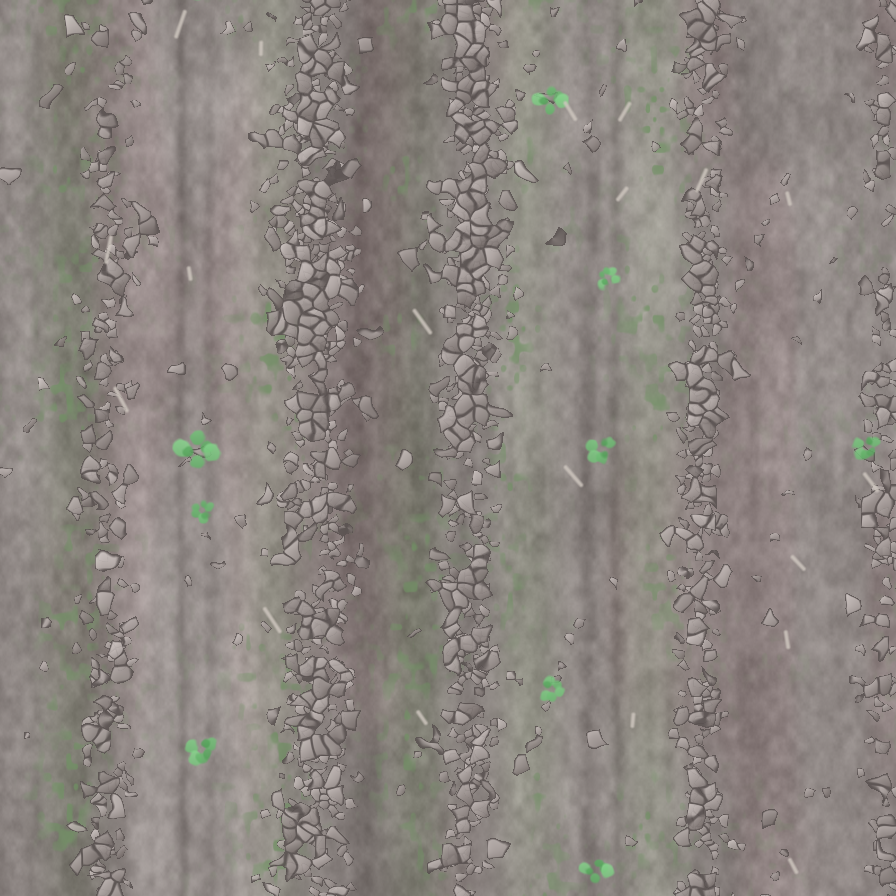
Write a WebGL 2 fragment shader that draws this texture.

```glsl
#version 300 es
precision highp float;
// Bare field seen from above: vertical furrows of dry soil, lines of broken clods,
// rows of seedlings, faint weeds and stray straw. Furrows are soft bands over value
// noise; clods are Voronoi cells; seedlings and straw are hashed per grid cell.
uniform vec2 u_resolution;
out vec4 fragColor;

const vec3 SOIL = vec3(0.575, 0.545, 0.535);
const vec3 OLIVE = vec3(0.515, 0.525, 0.465);
const vec3 ROSE = vec3(0.585, 0.525, 0.525);
const vec3 CLOD = vec3(0.635, 0.600, 0.590);
const vec3 GAP = vec3(0.350, 0.320, 0.315);
const vec3 WEED = vec3(0.440, 0.570, 0.390);
const vec3 LEAF = vec3(0.420, 0.720, 0.440);
const vec3 STRAW = vec3(0.800, 0.770, 0.740);
const float GRAIN = 0.16;         // contrast of the fine soil grain
const float CLOD_SCALE = 62.0;    // clods across the canvas
const float PLANT_STEP = 0.066;   // spacing along a seedling row
const float STRAW_CELLS = 12.0;
const float SOFT = 0.0018;        // edge softness

// Furrow bands: centre, half width, change of brightness
const vec3 BANDS[12] = vec3[](
  vec3(0.09, 0.030, -0.05), vec3(0.17, 0.025, 0.04), vec3(0.205, 0.006, -0.08),
  vec3(0.236, 0.007, -0.05), vec3(0.29, 0.045, 0.06), vec3(0.405, 0.022, -0.08),
  vec3(0.46, 0.050, -0.05), vec3(0.58, 0.030, 0.05), vec3(0.66, 0.010, -0.07),
  vec3(0.69, 0.007, -0.06), vec3(0.735, 0.035, 0.04), vec3(0.83, 0.028, -0.05));
// Clod lines: centre, half width, density
const vec3 CLOD_ROWS[5] = vec3[](
  vec3(0.36, 0.036, 1.0), vec3(0.53, 0.026, 1.0), vec3(0.793, 0.020, 0.75),
  vec3(0.122, 0.022, 0.45), vec3(0.99, 0.022, 0.40));
// Seedling rows: centre, plant size, share of places filled
const vec3 PLANT_ROWS[4] = vec3[](
  vec3(0.225, 0.021, 0.52), vec3(0.615, 0.017, 0.30),
  vec3(0.670, 0.017, 0.22), vec3(0.965, 0.016, 0.12));
const float WEED_ROWS[5] = float[](0.08, 0.31, 0.465, 0.59, 0.73);

float hash(vec2 p) { return fract(sin(dot(p, vec2(127.1, 311.7))) * 43758.5453); }
vec2 hash2(vec2 p) { return vec2(hash(p), hash(p + 19.7)); }

float noise(vec2 p) {
  vec2 i = floor(p), f = fract(p);
  f = f * f * (3.0 - 2.0 * f);
  return mix(mix(hash(i), hash(i + vec2(1, 0)), f.x),
             mix(hash(i + vec2(0, 1)), hash(i + 1.0), f.x), f.y);
}

float fbm(vec2 p) {
  float sum = 0.0, amp = 0.5;
  for (int i = 0; i < 4; i++) { sum += amp * noise(p); p = p * 2.03 + 7.1; amp *= 0.5; }
  return sum / 0.9375;
}

float bell(float x, float width) { return exp(-x * x / (width * width)); }
float cover(float d) { float e = max(SOFT, 1.0 / u_resolution.y); return 1.0 - smoothstep(-e, e, d); }

float clodDensity(vec2 p) {
  float sum = 0.0;
  for (int i = 0; i < 5; i++) {
    vec3 row = CLOD_ROWS[i];
    float patchy = mix(0.55, 1.25, noise(vec2(float(i) * 9.0, p.y * 7.0)));
    float sway = 0.018 * (noise(vec2(float(i) * 5.0 + 3.0, p.y * 4.0)) - 0.5);
    sum += row.z * patchy * bell(p.x - row.x - sway, row.y);
  }
  return sum;
}

vec3 soil(vec2 p) {
  float x = p.x + 0.010 * (noise(vec2(2.0, p.y * 4.0)) - 0.5);
  float tone = 0.0, weedy = 0.0;
  for (int i = 0; i < 12; i++) tone += BANDS[i].z * bell(x - BANDS[i].x, BANDS[i].y);
  for (int i = 0; i < 5; i++) weedy += bell(x - WEED_ROWS[i], 0.035);
  vec3 color = mix(SOIL, ROSE, 0.7 * smoothstep(0.4, 0.7, noise(p * vec2(14.0, 3.0))));
  color = mix(color, OLIVE, weedy * (0.35 + 0.5 * noise(p * vec2(9.0, 6.0))));
  tone += 0.05 * (noise(p * vec2(75.0, 4.0)) - 0.5) + 0.10 * (fbm(p * 9.0) - 0.5);
  tone += GRAIN * (fbm(p * vec2(95.0, 65.0)) - 0.5);
  float tuft = smoothstep(0.60, 0.82, noise(p * vec2(130.0, 90.0)));
  tuft *= smoothstep(0.42, 0.70, fbm(p * vec2(16.0, 11.0) + 4.0));
  return mix(color + tone, WEED, tuft * (0.15 + 0.6 * weedy));
}

// Voronoi stones, lit from the upper left, kept where the density allows
vec3 addClods(vec3 color, vec2 p, float scale, float amount) {
  vec2 q = p * scale + 0.7 * vec2(noise(p * scale), noise(p * scale + 31.0));
  vec2 id = vec2(0), offset = vec2(0);
  float near = 9.0, next = 9.0;
  for (int k = 0; k < 9; k++) {
    vec2 c = floor(q) + vec2(k % 3 - 1, k / 3 - 1);
    vec2 r = q - c - hash2(c);
    float d = length(r);
    if (d < near) { next = near; near = d; id = c; offset = r; }
    else next = min(next, d);
  }
  float present = step(hash(id + 5.3), amount * clodDensity((id + 0.5) / scale));
  float stone = smoothstep(0.04, 0.26, next - near);
  float light = 0.16 * (hash(id + 2.9) - 0.55) + 0.16 * dot(offset, vec2(-0.6, 0.8));
  return mix(color, mix(GAP, CLOD + light, stone), 0.88 * present);
}

vec3 addSeedlings(vec3 color, vec2 p) {
  for (int i = 0; i < 4; i++) {
    vec3 row = PLANT_ROWS[i];
    vec2 id = vec2(float(i) + 3.0, floor(p.y / PLANT_STEP));
    vec2 jitter = hash2(id) - 0.5;
    vec2 r = p - vec2(row.x + 0.018 * jitter.x, (id.y + 0.5 + 0.25 * jitter.y) * PLANT_STEP);
    float size = row.y * (0.65 + 0.45 * hash(id + 8.0)), present = step(hash(id + 13.0), row.z);
    for (int k = 0; k < 6; k++) {
      float rnd = hash(id + float(k) * 3.1), a = float(k) * 1.05 + rnd;
      vec2 leaf = r - size * (0.4 + 0.4 * rnd) * vec2(cos(a), sin(a));
      float d = length(leaf) - size * (0.25 + 0.20 * rnd) + 0.003 * (noise(p * 160.0) - 0.5);
      color = mix(color, LEAF + 0.20 * (rnd - 0.5) + 4.0 * leaf.y, 0.85 * present * cover(d));
    }
  }
  return color;
}

vec3 addStraw(vec3 color, vec2 p) {
  vec2 id = floor(p * STRAW_CELLS), rnd = hash2(id + 41.0);
  vec2 r = p - (id + 0.3 + 0.4 * rnd) / STRAW_CELLS;
  float a = 1.57 + 1.6 * (rnd.x - 0.5), halfLength = 0.005 + 0.010 * rnd.y;
  vec2 dir = vec2(cos(a), sin(a));
  float d = length(r - dir * clamp(dot(r, dir), -halfLength, halfLength)) - 0.0021;
  float chance = mix(0.04, 0.28, smoothstep(0.55, 0.85, p.x));
  return mix(color, STRAW, 0.85 * cover(d) * step(hash(id + 77.0), chance));
}

void main() {
  vec2 p = gl_FragCoord.xy / u_resolution;
  vec3 color = soil(p);
  color = mix(color, GAP, 0.25 * min(clodDensity(p), 1.0));
  color = addClods(color, p, CLOD_SCALE * 1.7, 0.65);
  color = addClods(color, p, CLOD_SCALE, 0.80);
  color = addSeedlings(color, p);
  color = addStraw(color, p);
  fragColor = vec4(clamp(color, 0.0, 1.0), 1.0);
}
```
